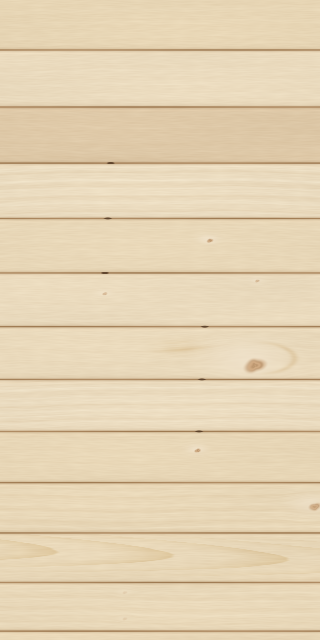
Write a Shadertoy shader that draws this texture.

```glsl
float hash(vec2 p) {
    return fract(sin(dot(p, vec2(127.1, 311.7))) * 4375.85);
}

// Distance to the nearest scattered feature point
float cellular(vec2 p) {
    vec2 cell = floor(p);
    float nearest = 2.0;
    for (int j = -1; j <= 1; j++)
    for (int i = -1; i <= 1; i++) {
        vec2 c = cell + vec2(i, j);
        nearest = min(nearest, length(c + vec2(hash(c), hash(c + 41.3)) - p));
    }
    return nearest;
}

float layeredSines(float t, float seed) {
    float sum = 0.0, amp = 0.5;
    for (int i = 0; i < 4; i++) {
        sum += amp * sin(t + seed);
        t = t * 1.83 + 0.6 * sin(t * 0.7 + seed);
        seed += 2.4;
        amp *= 0.68;
    }
    return sum;
}

// Boards narrow steadily down the wall; groove k lies at this depth
float grooveDepth(float k) {
    return 0.0781 + 0.0897 * k - 0.00065 * k * k;
}

float boardCoord(float y) {
    return (0.0897 - sqrt(0.008046 - 0.0026 * (y - 0.0781))) / 0.0013;
}

float isBoard(float id, float k) {
    return 1.0 - step(0.5, abs(id - k));
}

// Knots: centre, radius, strength
const vec4 KNOTS[8] = vec4[8](
    vec4(0.328, 0.376, 0.0042, 0.8), vec4(0.164, 0.459, 0.0032, 0.5),
    vec4(0.402, 0.439, 0.0028, 0.5), vec4(0.398, 0.571, 0.0170, 0.8),
    vec4(0.309, 0.704, 0.0042, 0.8), vec4(0.492, 0.792, 0.0090, 0.7),
    vec4(0.195, 0.926, 0.0030, 0.2), vec4(0.195, 0.967, 0.0030, 0.2));

void mainImage(out vec4 fragColor, in vec2 fragCoord) {
    vec2 p = fragCoord / iResolution.y;
    p.y = 1.0 - p.y;
    float px = 1.0 / iResolution.y;
    float n = boardCoord(p.y), id = floor(n), v = n - id;
    float seed = 6.28 * hash(vec2(id, 3.7));

    // Knots bend the grain and sit in pale halos
    float grainY = p.y, halo = 0.0, knot = 0.0, knotRing = 0.0;
    for (int i = 0; i < 8; i++) {
        vec4 k = KNOTS[i];
        vec2 d = p - k.xy;
        float same = isBoard(id, floor(boardCoord(k.y)));
        vec2 h = d / (k.z * vec2(4.5, 2.2));
        float near = same * exp(-dot(h, h));
        grainY -= 0.75 * d.y * near;
        vec2 g = (d + vec2(0.6, 0.5) * k.z) / (k.z * vec2(3.5, 1.7));
        halo += same * k.w * exp(-dot(g, g));
        float r = length(vec2(d.x + 0.4 * d.y, 1.5 * d.y)) / k.z;
        r += 0.08 * sin(3.0 * atan(d.y, d.x) + k.x * 90.0);
        float disc = same * k.w * (1.0 - smoothstep(0.45, 1.1 + px / k.z, r));
        knot += disc;
        knotRing += disc * sin(r * 11.0 + d.x / k.z * 2.0);
    }

    // Board tint: the second full board is darker and pinker
    vec3 col = mix(vec3(0.905, 0.835, 0.705), vec3(0.92, 0.86, 0.75), hash(vec2(id, 9.1)));
    col = mix(col, vec3(0.87, 0.785, 0.655), isBoard(id, 1.0));
    col += 0.008 * sin(p.x * 9.0 + seed) * sin(v * 4.0 + seed);

    // Growth streaks, stronger on some boards
    float wave = 0.003 * sin(p.x * 7.0 + seed) + 0.001 * sin(p.x * 23.0 + seed * 2.0);
    float streak = layeredSines((grainY + wave) * 330.0, seed);
    float streaky = isBoard(id, 2.0) + isBoard(id, 6.0) + 0.7 * isBoard(id, 8.0) + 0.5 * isBoard(id, 10.0);
    col -= vec3(0.6, 0.9, 1.2) * streak * (0.007 + 0.018 * streaky);

    // Fine fibres
    float fibre = cellular(vec2(p.x * 32.0, (grainY + wave) * 420.0));
    col += vec3(0.8, 1.0, 1.1) * 0.03 * (fibre - 0.45);

    // Nested arches on one plain-sawn board
    float arch = p.y - 0.862 - 0.035 * (p.x - 0.094);
    float tip = fract((p.x + 350.0 * arch * arch + 0.003 * streak - 0.094) / 0.18);
    float arches = pow(tip, 3.0) * (1.0 - smoothstep(0.95, 1.0, tip));
    arches *= isBoard(id, 9.0) * exp(-pow(arch / 0.025, 2.0));
    col -= vec3(0.05, 0.08, 0.13) * arches;

    // Flame and curved growth line around the large knot
    float large = isBoard(id, 5.0);
    vec2 f = (p - vec2(0.285, 0.543)) / vec2(0.035, 0.010);
    float flame = exp(-dot(f, f)) * (0.7 + 0.5 * streak);
    float ring = length((p - vec2(0.398, 0.560)) / vec2(0.062, 0.025));
    flame += exp(-pow((ring - 1.0) / 0.09, 2.0)) * smoothstep(0.39, 0.45, p.x);
    col -= large * vec3(0.04, 0.065, 0.10) * flame;
    col = mix(col, vec3(0.95, 0.90, 0.82), 0.75 * min(halo, 1.0));
    col = mix(col, vec3(0.74, 0.57, 0.40) - 0.06 * knotRing, min(knot, 1.0));

    // Grooves with soft shoulders and a rounded lower lip
    float k = floor(n + 0.5);
    float dy = p.y - grooveDepth(k), d = abs(dy);
    col *= 1.0 - vec3(0.14, 0.19, 0.25) * exp(-d / 0.0022);
    col += 0.025 * exp(-pow((dy - 0.005) / 0.002, 2.0));
    float core = 1.0 - smoothstep(0.0009 - 0.5 * px, 0.0009 + 0.7 * px, d);
    vec3 grooveColor = vec3(0.63, 0.48, 0.32) + 0.04 * sin(p.x * 13.0 + k * 2.0);
    col = mix(col, grooveColor, 0.85 * core);

    // Small dark nicks along the middle grooves
    float nickX = (k < 5.0 ? 0.173 : 0.320) - 0.0045 * mod(k - 2.0, 3.0);
    float nick = 1.0 - smoothstep(0.6, 1.3, length(vec2((p.x - nickX) / 0.006, dy / 0.0016)));
    col = mix(col, vec3(0.30, 0.20, 0.12), 0.8 * nick * step(1.5, k) * step(k, 7.5));

    fragColor = vec4(clamp(col, 0.0, 1.0), 1.0);
}
```
